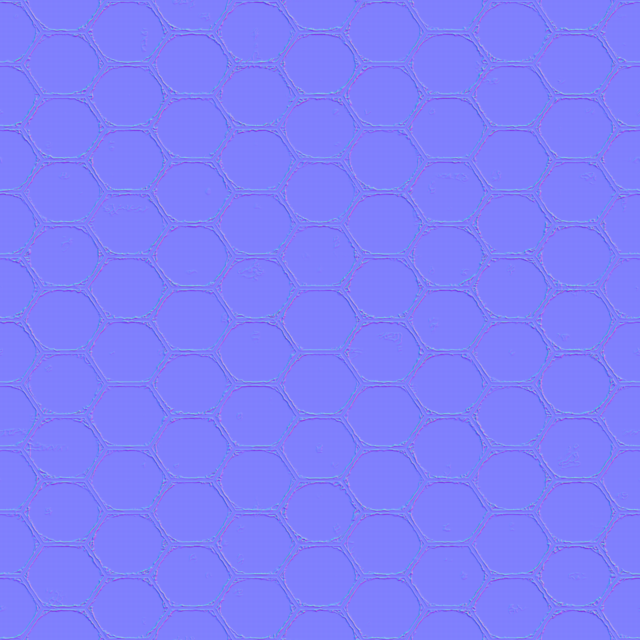
Write a Shadertoy shader that draws this texture map.

```glsl
float hash(vec2 p) {
    vec3 q = fract(vec3(p.xyx) * 0.1031);
    q += dot(q, q.yzx + 33.33);
    return fract((q.x + q.y) * q.z);
}

// Value noise that wraps after a whole number of lattice steps
float noise(vec2 p, vec2 period) {
    vec2 i = floor(p), f = fract(p);
    f = f * f * (3.0 - 2.0 * f);
    vec2 a = mod(i, period), b = mod(i + 1.0, period);
    return mix(mix(hash(a), hash(vec2(b.x, a.y)), f.x),
               mix(hash(vec2(a.x, b.y)), hash(b), f.x), f.y);
}

// Projections on the three hexagon axes; the border lies where the largest is 1
vec3 hexAxes(vec2 q) {
    return abs(vec3(2.0 * q.y, 1.5 * q.x + q.y, 1.5 * q.x - q.y));
}

float largest(vec3 v) {
    return max(v.x, max(v.y, v.z));
}

// Thin raised line where x is zero
float crease(float x, float width) {
    return exp(-x * x / (width * width));
}

float height(vec2 p) {
    // Nearest centre among the even and the odd columns
    vec2 evenCentre = vec2(0.0, 0.5) + vec2(2.0, 1.0) * round((p - vec2(0.0, 0.5)) / vec2(2.0, 1.0));
    vec2 oddCentre = vec2(1.0, 0.0) + vec2(2.0, 1.0) * round((p - vec2(1.0, 0.0)) / vec2(2.0, 1.0));
    vec3 evenAxes = hexAxes(p - evenCentre), oddAxes = hexAxes(p - oddCentre);
    bool isEven = largest(evenAxes) < largest(oddAxes);
    vec3 axes = isEven ? evenAxes : oddAxes;
    vec2 cell = mod(isEven ? evenCentre : oddCentre, 10.0);

    // Flat raised seam with a thin crease along each side
    float ragged = noise(p * 18.0, vec2(180.0)) - 0.5;
    float wear = smoothstep(0.2, 0.7, noise(p * 2.0 + 5.0, vec2(20.0)));
    float border = min(0.5 * (1.0 - axes.x), (1.0 - max(axes.y, axes.z)) / 1.803);
    float side = border - 0.03 + 0.012 * wear * ragged;
    float h = 0.0035 * (1.0 - smoothstep(-0.01, 0.01, side)) + 0.004 * crease(side, 0.008);

    // Rounded broken lip, with its own roundness in every cell
    float power = mix(4.2, 7.5, hash(cell + 7.0));
    vec3 powers = pow(axes, vec3(power));
    float rim = 1.0 - pow(powers.x + powers.y + powers.z, 1.0 / power) + 0.05 * ragged;
    float broken = smoothstep(0.3, 0.6, noise(p * 7.0 + 3.0, vec2(70.0)));
    h += 0.005 * broken * crease(rim - 0.045, 0.014);

    // Short jagged flakes between seam and lip, a few stray scratches inside
    float slanted = noise(vec2(9.0 * (p.x + p.y), 24.0 * (p.y - p.x)), vec2(90.0, 240.0));
    float grains = noise(p * vec2(16.0, 25.0), vec2(160.0, 250.0));
    float flakes = crease(mix(slanted, grains, 0.5) - 0.52, 0.09);
    float band = smoothstep(0.025, 0.045, border) * (1.0 - smoothstep(0.03, 0.1, rim));
    float stray = smoothstep(0.87, 0.94, noise(p * 4.0 + 13.0, vec2(40.0)));
    return h + flakes * (0.009 * band * (0.5 + 0.5 * wear) + 0.0025 * stray);
}

vec3 surfaceNormal(vec2 p) {
    const float e = 0.006;
    float h = height(p);
    vec2 slope = vec2(height(p + vec2(e, 0.0)) - h, height(p + vec2(0.0, e)) - h) / e;
    return normalize(vec3(-1.3 * slope, 1.0));
}

void mainImage(out vec4 fragColor, in vec2 fragCoord) {
    vec2 uv = fragCoord / iResolution.xy;

    // Mean of nearby normals: steep opposing sides cancel but still darken
    vec3 normal = vec3(0.0);
    for (int y = -1; y <= 1; y++)
        for (int x = -1; x <= 1; x++)
            normal += surfaceNormal(uv * 10.0 + 0.008 * vec2(x, y)) / 9.0;

    // Faint woven grid
    normal.xy += 0.012 * sin(6.2832 * 128.0 * uv);
    fragColor = vec4(0.5 + 0.5 * normal - vec3(0.0, 0.0, 0.008), 1.0);
}
```
